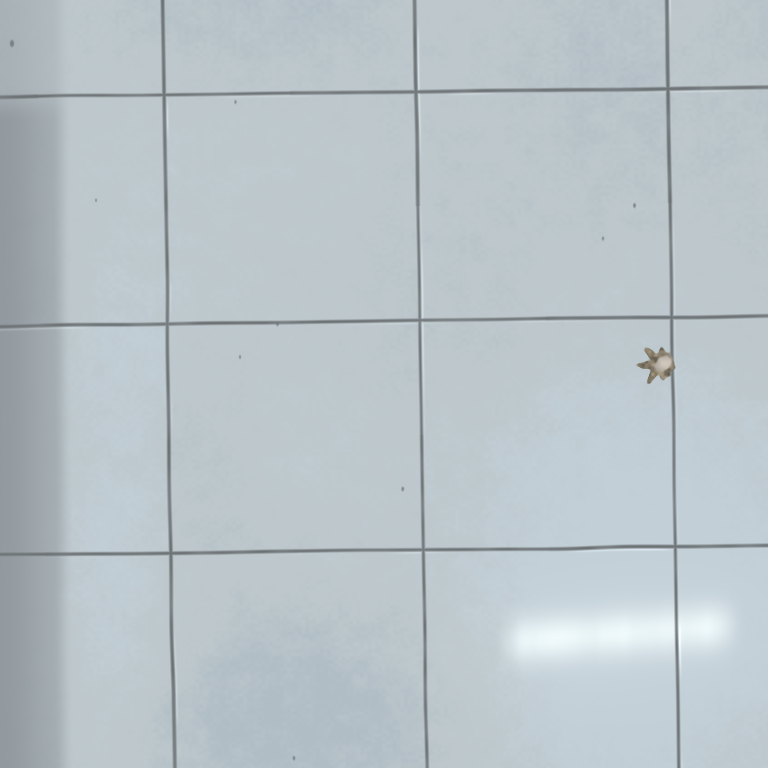
This texture is drawn by a Shadertoy shader. Its source:

```glsl
// Glossy pale wall tiles with thin, slightly crooked grey joints.
// A skewed grid gives the joints; soft masks add the side shadow, a lamp
// reflection, one chipped spot and a few hashed specks.
#define PITCH vec2(0.3285, 0.2985)   // tile size
#define ORIGIN vec2(0.2270, 0.2770)  // joint crossing nearest the lower left
#define SKEW vec2(-0.0156, 0.0125)   // lean of the vertical and level joints
#define JOINT_WIDTH 0.0042
#define WOBBLE 0.0022
#define SPECKS 9
#define GLARE_POS vec2(0.807, 0.175)
#define CHIP_POS vec2(0.860, 0.526)

const vec3 TILE = vec3(0.74, 0.78, 0.80);
const vec3 TILE_LIGHT = vec3(0.76, 0.81, 0.84);
const vec3 TILE_DARK = vec3(0.69, 0.74, 0.77);
const vec3 SHADOW = vec3(0.56, 0.59, 0.61);
const vec3 JOINT = vec3(0.42, 0.44, 0.45);
const vec3 GLARE = vec3(0.93, 0.97, 0.98);
const vec3 CHIP_RIM = vec3(0.43, 0.39, 0.32);
const vec3 CHIP_CORE = vec3(0.76, 0.73, 0.69);

float hash(vec2 p) {
    return fract(sin(dot(p, vec2(127.1, 311.7))) * 43758.5453);
}

float noise(vec2 p) {
    vec2 i = floor(p), f = fract(p);
    f = f * f * (3.0 - 2.0 * f);
    return mix(mix(hash(i), hash(i + vec2(1, 0)), f.x),
               mix(hash(i + vec2(0, 1)), hash(i + vec2(1, 1)), f.x), f.y);
}

// Soft hill of height 1 with the given half size
float hill(vec2 p, vec2 size) {
    p /= size;
    return exp(-dot(p, p));
}

// Glaze: broad tonal drift, a tint per tile, fine mottling
vec3 glaze(vec2 uv, vec2 tileId) {
    float tone = 0.52 + 0.7 * (noise(uv * 5.0) - 0.5) * 0.5;
    tone += 0.45 * hill(uv - vec2(0.85, 0.2), vec2(0.3, 0.3));
    tone += 0.30 * hill(uv - vec2(0.15, 0.25), vec2(0.08, 0.5));
    tone -= 0.45 * hill(uv - vec2(0.40, 0.08), vec2(0.2, 0.17));
    tone -= 0.35 * hill(uv - vec2(1.0, 1.0), vec2(0.09, 0.15));
    tone += 0.16 * (hash(tileId) - 0.5);
    tone += 0.16 * (noise(uv * 45.0) - 0.5) + 0.14 * (noise(uv * 210.0) - 0.5);
    vec3 col = mix(TILE_DARK, TILE, smoothstep(0.1, 0.5, tone));
    return mix(col, TILE_LIGHT, smoothstep(0.5, 0.95, tone));
}

// Lamp reflection: a streaked bar inside a faint halo
float glare(vec2 uv) {
    vec2 p = uv - GLARE_POS;
    p.y -= 0.07 * p.x;
    float bar = smoothstep(0.165, 0.120, abs(p.x)) * hill(vec2(0, p.y), vec2(1, 0.029));
    float streak = 0.78 + 0.22 * noise(vec2(uv.x * 75.0, 3.0));
    return 0.95 * bar * streak + 0.14 * hill(p, vec2(0.2, 0.09));
}

// Chipped spot: a ragged disc with claws pointing left
vec3 addChip(vec3 col, vec2 uv, float aa) {
    vec2 p = uv - CHIP_POS;
    float angle = atan(p.y, p.x), r = length(p);
    float left = smoothstep(0.5, -0.4, cos(angle));
    float claws = pow(0.5 + 0.5 * cos(7.0 * angle + 2.6), 1.5);
    float edge = 0.018 + 0.004 * (noise(uv * 190.0) - 0.5) + left * (0.015 * claws - 0.003);
    vec3 rim = CHIP_RIM * (0.75 + 0.8 * noise(uv * 240.0));
    col = mix(col, rim, 0.9 * smoothstep(aa, -aa, r - edge));
    float core = length(p - vec2(0.003, 0.001)) - 0.013 + 0.006 * noise(uv * 130.0);
    vec3 cream = CHIP_CORE * (0.92 + 0.16 * noise(uv * 110.0));
    return mix(col, cream, smoothstep(0.003, -0.003, core));
}

void mainImage(out vec4 fragColor, in vec2 fragCoord) {
    vec2 uv = fragCoord / iResolution.xy;
    float aa = 0.0009 + 0.7 / iResolution.y;

    // Skewed grid; each joint wanders along its own length
    vec2 pos = uv - ORIGIN - SKEW * (uv.yx - vec2(0.0));
    vec2 lineId = floor(pos / PITCH + 0.5);
    vec2 along = vec2(noise(vec2(uv.y * 11.0, lineId.x * 7.3 + 2.0)),
                      noise(vec2(uv.x * 11.0, lineId.y * 5.7 + 40.0)));
    pos += WOBBLE * (along - 0.5);
    vec2 offset = pos - lineId * PITCH;

    // Tile face, side shadow and reflection
    vec3 col = glaze(uv, floor(pos / PITCH));
    float band = smoothstep(0.094, 0.068, uv.x + 0.008 * (noise(uv * 6.0) - 0.5));
    band *= 0.52 + 0.40 * smoothstep(0.085, 0.0, uv.x);
    band *= mix(1.0, 0.5, smoothstep(0.84, 0.89, uv.y));
    col = mix(col, SHADOW, band);
    col = mix(col, GLARE, glare(uv));

    // Bright tile lips next to some stretches of joint
    vec2 lip = exp(-pow((offset + vec2(-0.0038, 0.0038)) / 0.0016, vec2(2.0)) );
    lip *= smoothstep(0.55, 0.9, vec2(noise(uv.yx * 13.0), noise(uv * 13.0 + 9.0)));
    col += 0.09 * max(lip.x, lip.y);

    // Joints, uneven in width and darkness
    vec2 halfWidth = 0.5 * JOINT_WIDTH * (0.75 + 0.5 * along.yx);
    vec2 joint = smoothstep(vec2(aa), vec2(-aa), abs(offset) - halfWidth);
    float wear = 0.80 + 0.20 * noise(uv * 38.0);
    col = mix(col, JOINT, max(joint.x, joint.y) * wear);

    // Scattered specks
    for (int i = 0; i < SPECKS; i++) {
        vec2 seed = vec2(float(i), 4.0);
        vec2 at = vec2(hash(seed), hash(seed + 17.0));
        float size = mix(0.001, 0.0035, pow(hash(seed + 31.0), 2.0));
        float d = length((uv - at) * vec2(1.3, 0.8)) - size;
        col = mix(col, JOINT, 0.75 * smoothstep(aa, -aa, d));
    }

    fragColor = vec4(addChip(col, uv, aa), 1.0);
}
```
